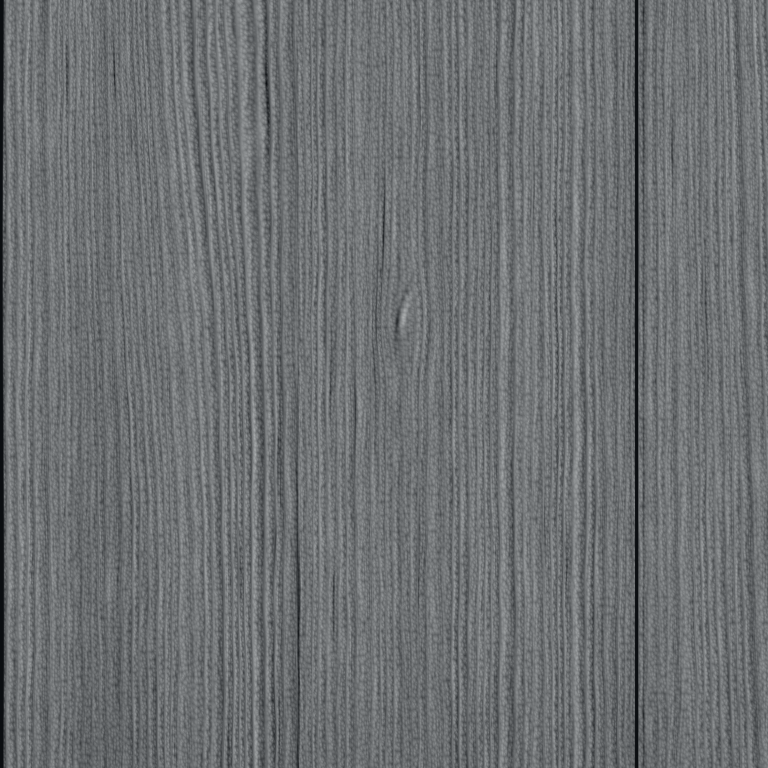
This texture is drawn by a Shadertoy shader. Its source:

```glsl
// Grey painted wooden planks with brushed vertical grain, seams and a small knot.
// Warped ridges follow the grain; long cellular fibres and fine grit roughen them,
// and thin soft lines add grooves, fissures, a long crack and the plank seams.
#define PAINT vec3(0.427, 0.439, 0.447)
#define GAP_COLOR vec3(0.045, 0.055, 0.068)
#define RIDGES 84.0
#define RIDGE_DEPTH 0.062
#define GROOVE_DEPTH 0.13
#define FIBRE_DEPTH 0.11
#define GRIT_DEPTH 0.15
#define SEAM_X 0.829
#define CRACK_X 0.388
#define KNOT vec2(0.527, 0.592)
#define FISSURES 24

float hash(vec2 p) {
    vec3 q = fract(vec3(p.xyx) * 0.1031);
    q += dot(q, q.yzx + 33.33);
    return fract((q.x + q.y) * q.z);
}

float bell(float x, float width) {
    x /= width;
    return exp(-x * x);
}

// Distance to the nearest jittered cell point, centred near zero.
float cellular(vec2 p) {
    vec2 cell = floor(p), f = fract(p);
    float nearest = 4.0;
    for (int j = -1; j <= 1; j++)
    for (int i = -1; i <= 1; i++) {
        vec2 o = vec2(i, j);
        vec2 seed = cell + o;
        vec2 d = o + vec2(hash(seed), hash(seed + 71.7)) - f;
        nearest = min(nearest, dot(d, d));
    }
    return sqrt(nearest) - 0.46;
}

// Coordinate across the grain: it leans on the left and parts around the knot.
float grainCoord(vec2 p) {
    float u = p.x;
    u += 0.045 * bell(p.x - 0.225, 0.1) * smoothstep(0.25, 1.1, p.y);
    u += 0.03 * smoothstep(SEAM_X, 1.0, p.x) * (p.y - 0.5);
    vec2 d = p - KNOT;
    u -= 0.5 * d.x * bell(d.x, 0.035) * bell(d.y, 0.07);
    u += 0.0010 * sin(p.y * 15.0 + p.x * 31.0);
    u += 0.0005 * sin(p.y * 47.0 - p.x * 63.0);
    return u;
}

// Rounded ridges of uneven width, parted by long dark grooves.
float ridges(float u, float y) {
    float phase = u * RIDGES + 0.35 * sin(u * 61.0) + 0.2 * sin(u * 137.0 + 1.0);
    float id = floor(phase), f = fract(phase);
    float edge = min(f, 1.0 - f);
    float border = floor(phase + 0.5);
    float fade = 0.75 + 0.25 * sin(y * 8.0 + 6.3 * hash(vec2(border, 3.0)));
    float strength = 0.85 + 0.2 * sin(u * 17.0 + 2.4) + 0.15 * sin(u * 43.0 + y * 3.0);
    float body = sin(6.2832 * f - 0.5) * (0.5 + 0.7 * hash(vec2(id, 9.0)));
    float groove = bell(edge, 0.14) * (0.2 + 0.8 * hash(vec2(border, 5.0))) * fade;
    return strength * (RIDGE_DEPTH * body - GROOVE_DEPTH * (groove - 0.11));
}

// Short dark splits scattered along the grain, denser near the knot.
float fissures(float u, float y) {
    float dark = 0.0;
    for (int i = 0; i < FISSURES; i++) {
        float k = float(i);
        float x = mix(hash(vec2(k, 11.0)), KNOT.x, 0.45 * hash(vec2(k, 17.0)));
        float dy = y - hash(vec2(k, 23.0));
        float halfLength = mix(0.03, 0.12, hash(vec2(k, 29.0)));
        dark = max(dark, bell(u - x, 0.0014) * bell(dy, halfLength));
    }
    return dark;
}

// Slow changes of light and long streaks from layered sines.
float broadTone(vec2 p, float u) {
    float tone = 0.008 * sin(u * 29.0 + 1.2 * sin(p.y * 4.0));
    tone += 0.009 * sin(u * 83.0 + 1.7 * sin(p.y * 3.0 + u * 9.0));
    tone += 0.011 * sin(u * 211.0 + 1.5 * sin(p.y * 4.0));
    tone -= 0.026 * bell(p.x - 0.14, 0.05) * (1.0 - smoothstep(0.3, 0.9, p.y));
    tone -= 0.028 * (1.0 - smoothstep(0.0, 0.25, p.y));
    return tone + 0.01;
}

void mainImage(out vec4 fragColor, in vec2 fragCoord) {
    vec2 p = fragCoord / iResolution.xy;
    float pixel = 1.0 / iResolution.x;
    float u = grainCoord(p);

    // Grain relief with grit that frays the ridge edges
    float grit = cellular(vec2(u * 270.0 + p.y * 50.0, p.y * 185.0) + 40.0);
    float drift = 2.5 * sin(u * 97.0) + 1.7 * sin(u * 173.0 + 2.0);
    float fibre = cellular(vec2(u * 250.0, p.y * 17.0 + drift));
    float tone = broadTone(p, u) + ridges(u + 0.0022 * grit, p.y);
    tone += FIBRE_DEPTH * fibre - GRIT_DEPTH * grit;
    tone -= 0.18 * fissures(u, p.y);

    // Knot: a pale slanted sliver beside a dark one
    vec2 d = p - KNOT;
    d.x -= 0.22 * d.y + 3.0 * d.y * d.y;
    tone += 0.17 * bell(d.x, 0.004) * bell(d.y, 0.022);
    tone -= 0.16 * bell(d.x + 0.008, 0.0025) * bell(d.y + 0.01, 0.04);

    // Long crack, open in the lower half
    float crackX = p.x - CRACK_X - 0.0012 * sin(p.y * 13.0);
    float crackOpen = mix(0.1, 0.24, 1.0 - smoothstep(0.15, 0.6, p.y));
    tone -= crackOpen * bell(crackX, 0.0016);

    // Shaded plank edges
    float seam = abs(p.x - SEAM_X);
    tone -= 0.08 * bell(seam, 0.005) + 0.12 * bell(p.x - SEAM_X - 0.009, 0.0014);
    tone -= 0.06 * bell(p.x - 0.004, 0.004);

    // Paint and open gaps
    vec3 color = PAINT + tone * vec3(1.0, 1.0, 0.99);
    float gap = 1.0 - smoothstep(0.0021 - 0.6 * pixel, 0.0021 + 0.6 * pixel, seam);
    float border = 0.0045 + 0.0008 * sin(p.y * 7.0);
    gap = max(gap, 1.0 - smoothstep(border - pixel, border + pixel, p.x));
    color = mix(max(color, GAP_COLOR), GAP_COLOR, gap);
    fragColor = vec4(color, 1.0);
}
```
